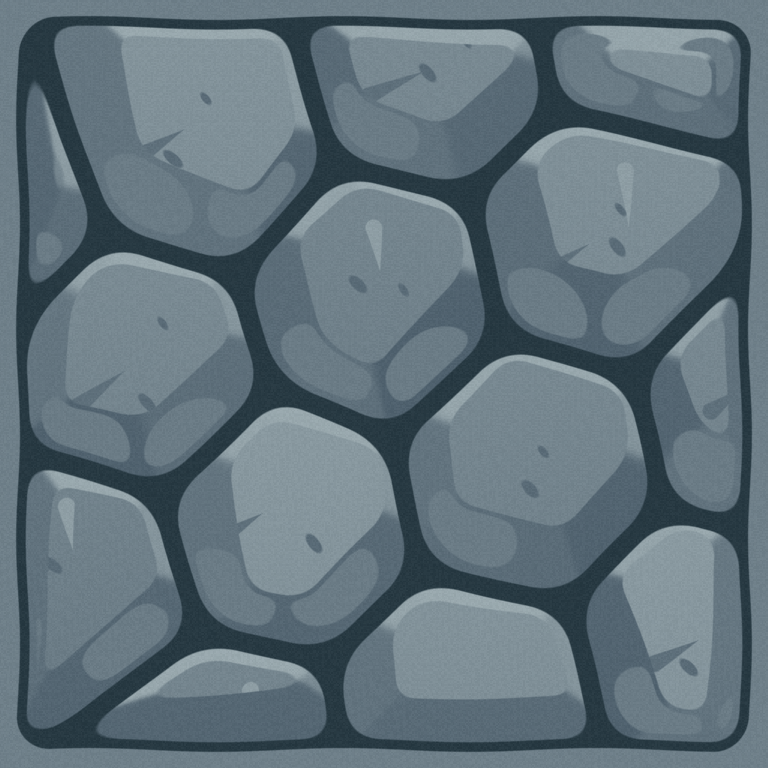
Write a WebGL 2 fragment shader that draws this texture.

```glsl
#version 300 es
precision highp float;
// Cartoon stone wall in a rounded dark frame. A skewed, jittered lattice of seeds
// is split into rounded Voronoi stones; every stone edge is inset again to form a
// raised face, lit rims and shaded side facets, then chips, cracks and grain.

uniform vec2 u_resolution;
out vec4 fragColor;

const vec3 MORTAR = vec3(0.155, 0.225, 0.26);
const vec3 SHADOW = vec3(0.31, 0.38, 0.43);
const vec3 HIGHLIGHT = vec3(0.61, 0.67, 0.69);
const vec2 ORIGIN = vec2(0.39, 0.31);      // lattice origin and its two steps
const vec2 STEP_A = vec2(0.306, 0.08);
const vec2 STEP_B = vec2(0.225, -0.215);
const vec2 SEED_LIMIT = vec2(0.57, 0.52);  // seeds beyond this are skipped
const vec2 LIGHT = vec2(0.2, 0.98);
const float JITTER = 0.045;
const float SLAB_HALF = 0.4765;
const float SLAB_RADIUS = 0.045;
const float GAP = 0.0125;                  // half the mortar width
const float ROUNDING = 0.04;
const float RIM_WIDTH = 0.014;
const float SIDE_WIDTH = 0.082;
const float FACET_TILT = 0.22;
const float FRAME_TONE = 0.41;
const float GRAIN = 0.035;
const float GRAIN_CELLS = 512.0;

struct Stone { float edge; float face; float tone; float weight; };

float hash(vec2 p) { return fract(sin(dot(p, vec2(127.1, 311.7))) * 43758.545); }
vec2 hash2(vec2 p) { return vec2(hash(p), hash(p + 17.3)); }

float smin(float a, float b, float k) {
    float h = max(k - abs(a - b), 0.0) / k;
    return min(a, b) - h * h * k * 0.25;
}

mat2 rotation(float a) { return mat2(cos(a), sin(a), -sin(a), cos(a)); }

float ellipse(vec2 p, vec2 radius) {
    return (length(p / radius) - 1.0) * min(radius.x, radius.y);
}

// Line that narrows from its start to a point
float taper(vec2 p, vec2 dir, float len, float width) {
    float h = clamp(dot(p, dir) / len, 0.0, 1.0);
    return length(p - dir * len * h) - width * (1.0 - h);
}

vec2 seedAt(vec2 id) {
    return ORIGIN + id.x * STEP_A + id.y * STEP_B + (hash2(id) - 0.5) * JITTER;
}

bool seedUsed(vec2 id) {
    vec2 s = abs(ORIGIN + id.x * STEP_A + id.y * STEP_B - 0.5);
    return s.x < SEED_LIMIT.x && s.y < SEED_LIMIT.y;
}

// Cuts the stone and its raised face along one straight side
void addSide(inout Stone st, vec2 p, vec2 mid, vec2 n, vec2 id) {
    vec2 r = hash2(id);
    float lit = dot(n, LIGHT);
    float d = dot(mid - p, n);
    float inset = mix(RIM_WIDTH, SIDE_WIDTH, smoothstep(-0.35, 0.8, -lit));
    inset *= mix(0.65, 1.25, r.x);
    float f = d - GAP - inset + (r.y - 0.5) * FACET_TILT * dot(p - mid, vec2(-n.y, n.x));
    float tone = mix(mix(0.02, 0.27, r.y), 0.92, smoothstep(0.1, 0.65, lit));
    float w = exp(-f / 0.003);
    st.edge = smin(st.edge, d, ROUNDING);
    st.face = smin(st.face, f, 0.025);
    st.tone += tone * w;
    st.weight += w;
}

void main() {
    vec2 uv = gl_FragCoord.xy / u_resolution;
    float px = 1.0 / min(u_resolution.x, u_resolution.y);
    vec2 p = uv + 0.0025 * sin(uv.yx * vec2(23.0, 19.0) + vec2(1.0, 2.5));

    // Nearest seed
    vec2 cell = vec2(0.0), seed = vec2(0.0);
    float best = 9.0;
    for (int i = -2; i <= 3; i++) for (int j = -2; j <= 2; j++) {
        vec2 id = vec2(i, j);
        float dist = distance(p, seedAt(id));
        if (seedUsed(id) && dist < best) { best = dist; cell = id; seed = seedAt(id); }
    }

    // Sides shared with other stones, then with the slab
    Stone st = Stone(1.0, 1.0, 0.0, 0.0);
    for (int i = -2; i <= 3; i++) for (int j = -2; j <= 2; j++) {
        vec2 id = vec2(i, j);
        if (!seedUsed(id) || id == cell) continue;
        vec2 other = seedAt(id);
        addSide(st, p, 0.5 * (seed + other), normalize(other - seed), cell * 3.1 + id * 1.7);
    }
    for (int k = 0; k < 4; k++) {
        vec2 n = round(rotation(float(k) * 1.5708) * vec2(1.0, 0.0));
        addSide(st, p, 0.5 + n * SLAB_HALF, n, cell * 2.3 + float(k) + 40.0);
    }
    float stone = st.edge - GAP;
    vec2 local = p - seed;
    vec2 rnd = hash2(cell + 5.0);

    // Side facets with paler rounded panels
    float tone = st.tone / max(st.weight, 1e-20) + 0.3 * local.y;
    for (float s = -1.0; s < 2.0; s += 2.0) {
        vec2 q = rotation(s * -0.65) * (local - vec2(s * 0.068, -0.082));
        float panel = -ellipse(q, vec2(0.066, 0.043));
        panel = smin(panel, smin(stone - 0.009, -st.face - 0.006, 0.012), 0.012);
        float shown = step(0.3, hash(cell + s * 4.7));
        tone = mix(tone, 0.36, shown * smoothstep(-px, px, panel));
    }

    // Raised face with light and dark cracks and small chips
    float face = mix(0.4, 0.74, rnd.x) + 0.45 * local.y;
    for (int k = 0; k < 2; k++) {
        vec2 r = hash2(cell + float(k) * 9.1 + 2.0);
        vec2 start = k == 0 ? vec2(0.09 * r.x - 0.03, 0.095) : vec2(-0.075, -0.05 * r.x);
        vec2 dir = normalize(k == 0 ? vec2(0.5 * r.y - 0.2, -1.0) : vec2(1.0, 0.3 + 0.5 * r.y));
        float crack = taper(local - start, dir, 0.05 + 0.03 * r.x, 0.011);
        float shown = step(0.35, r.y);
        face = mix(face, k == 0 ? 0.82 : 0.2, shown * (1.0 - smoothstep(-px, px, crack)));
        vec2 chipAt = vec2(0.1, 0.08) * (r - 0.5) + vec2(0.0, k == 0 ? 0.0 : 0.035);
        vec2 q = rotation(0.65 + 0.3 * r.x) * (local - chipAt);
        float chip = ellipse(q, vec2(0.015, 0.007) * (k == 0 ? 1.0 : 0.65));
        float chipShown = k == 0 ? 1.0 : step(0.6, r.x);
        face = mix(face, 0.13, chipShown * (1.0 - smoothstep(-px, px, chip)));
    }
    tone = mix(tone, face, smoothstep(-px, px, st.face));

    // Stones on mortar, slab on its surround, fine grain over all
    vec3 color = mix(MORTAR, mix(SHADOW, HIGHLIGHT, clamp(tone, 0.0, 1.0)), smoothstep(-px, px, stone));
    vec2 corner = abs(p - 0.5) - SLAB_HALF + SLAB_RADIUS;
    float slab = length(max(corner, 0.0)) + min(max(corner.x, corner.y), 0.0) - SLAB_RADIUS;
    color = mix(color, mix(SHADOW, HIGHLIGHT, FRAME_TONE), smoothstep(-px, px, slab));
    color += GRAIN * (hash(floor(uv * GRAIN_CELLS)) - 0.5);
    fragColor = vec4(color, 1.0);
}
```
